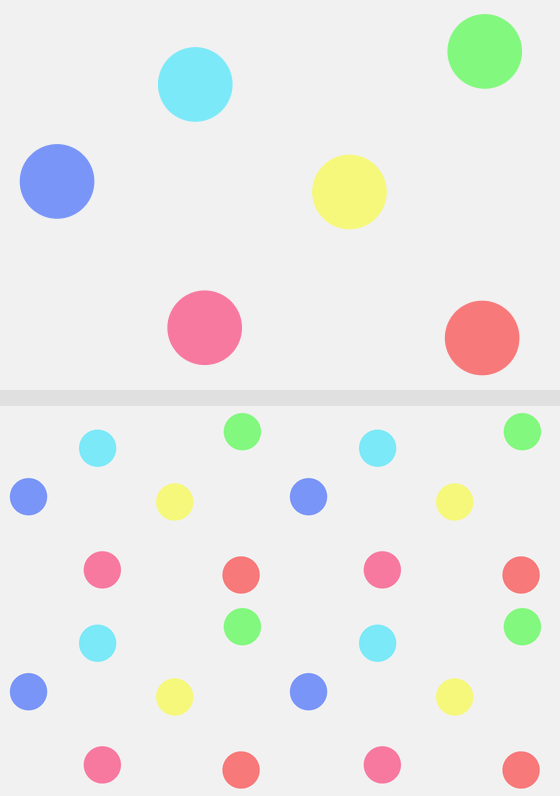
Top, the tile; bottom, the same tile 2 across and 2 down.
This background is drawn by a WebGL 1 fragment shader. Its source:

```glsl
precision highp float;
// Six flat pastel dots scattered in loosely staggered rows on a pale grey ground, tiling on all sides.

uniform vec2 u_resolution;

#define ROWS 3
#define COLUMNS 2
#define RADIUS 0.0957
#define FIRST_X 0.37
#define ROW_SHIFT 0.255
#define JITTER vec2(0.035, 0.055)
#define GROUND vec3(0.946)
#define SEED 3.0

// Two random values in 0..1 for a grid cell.
vec2 hash2(vec2 cell) {
  vec2 phase = vec2(dot(cell, vec2(127.1, 311.7)), dot(cell, vec2(269.5, 183.3)));
  return fract(sin(phase + SEED) * 43758.5453);
}

// One colour per dot, counted row by row from the bottom.
vec3 dotColour(float index) {
  if (index < 0.5) return vec3(0.973, 0.475, 0.627); // pink
  if (index < 1.5) return vec3(0.973, 0.475, 0.475); // red
  if (index < 2.5) return vec3(0.475, 0.584, 0.973); // blue
  if (index < 3.5) return vec3(0.965, 0.973, 0.482); // yellow
  if (index < 4.5) return vec3(0.482, 0.914, 0.973); // cyan
  return vec3(0.510, 0.973, 0.494);                  // green
}

// Jittered centre in tile coordinates; odd rows are shifted sideways.
vec2 dotCentre(vec2 cell) {
  vec2 centre = vec2(FIRST_X + cell.x / float(COLUMNS) - ROW_SHIFT * mod(cell.y, 2.0),
                     (cell.y + 0.5) / float(ROWS));
  return centre + JITTER * (2.0 * hash2(cell) - 1.0);
}

void main() {
  vec2 uv = gl_FragCoord.xy / u_resolution;
  vec2 tileSize = vec2(u_resolution.x / u_resolution.y, 1.0);
  float pixel = 1.0 / u_resolution.y;
  vec3 colour = GROUND;

  for (int row = 0; row < ROWS; row++) {
    for (int column = 0; column < COLUMNS; column++) {
      vec2 cell = vec2(float(column), float(row));
      // Shortest offset across the wrapped edges, in canvas heights.
      vec2 offset = (fract(uv - dotCentre(cell) + 0.5) - 0.5) * tileSize;
      float edge = length(offset) - RADIUS;
      float coverage = clamp(0.5 - edge / pixel, 0.0, 1.0);
      colour = mix(colour, dotColour(cell.y * float(COLUMNS) + cell.x), coverage);
    }
  }
  gl_FragColor = vec4(colour, 1.0);
}
```
